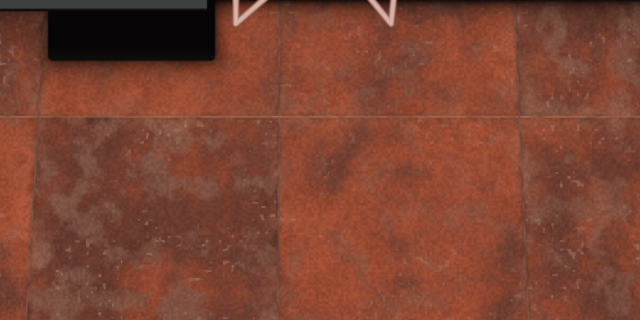
This texture is drawn by a Shadertoy shader. Its source:

```glsl
// Worn terracotta floor tiles in slight perspective, with dark furniture along the top edge.

float hash(vec2 p) {
    vec3 q = fract(vec3(p.xyx) * 0.1031);
    q += dot(q, q.yzx + 33.33);
    return fract((q.x + q.y) * q.z);
}

float noise(vec2 p) {
    vec2 i = floor(p), f = fract(p);
    f = f * f * (3.0 - 2.0 * f);
    return mix(mix(hash(i), hash(i + vec2(1, 0)), f.x),
               mix(hash(i + vec2(0, 1)), hash(i + vec2(1, 1)), f.x), f.y);
}

float fbm(vec2 p) {
    float sum = 0.0, amp = 0.5;
    for (int i = 0; i < 6; i++) {
        sum += amp * noise(p);
        p = mat2(1.6, 1.2, -1.2, 1.6) * p + 7.3;
        amp *= 0.55;
    }
    return sum / 1.08;
}

float boxDist(vec2 p, vec2 center, vec2 halfSize, float radius) {
    vec2 d = abs(p - center) - halfSize + radius;
    return length(max(d, 0.0)) + min(max(d.x, d.y), 0.0) - radius;
}

float segmentDist(vec2 p, vec2 a, vec2 b) {
    vec2 ab = b - a;
    return length(p - a - ab * clamp(dot(p - a, ab) / dot(ab, ab), 0.0, 1.0));
}

// Share of the worn, greyed surface for each tile
float tileWear(vec2 id) {
    vec4 upper = vec4(0.68, 0.08, 0.34, 0.85);
    vec4 lower = vec4(0.22, 0.88, 0.30, 0.62);
    int column = int(clamp(id.x + 2.0, 0.0, 3.0));
    return id.y < 0.0 ? lower[column] : upper[column];
}

vec3 tileColor(vec2 p, vec2 id, float edge) {
    vec2 q = p + id * 13.7 + 40.0;
    float wear = tileWear(id);
    float cloud = fbm(q * 5.0);
    float mottle = fbm(q * 21.0 + 3.0);
    float grain = noise(q * 130.0) - 0.5;

    // Fired clay darkened by broad stains
    float stain = wear * 0.75 + (cloud - 0.5) * 1.7 + (mottle - 0.5) * 1.2;
    vec3 color = mix(vec3(0.62, 0.30, 0.20), vec3(0.40, 0.225, 0.18), smoothstep(-0.15, 0.85, stain));

    // Dusty patches and a scuffed rim
    float dust = smoothstep(0.5, 0.72, fbm(q * 14.0 + 19.0) + (wear - 0.5) * 0.12);
    color = mix(color, vec3(0.51, 0.36, 0.30), dust * (0.2 + 0.5 * wear));
    float rim = exp(-edge * 38.0) * smoothstep(0.25, 0.65, mottle);
    color = mix(color, vec3(0.66, 0.38, 0.28), rim * 0.65);

    // Pale flecks, denser on worn tiles, and fine grain
    float fleck = smoothstep(0.76, 0.93, noise(q * 75.0)) * smoothstep(0.42, 0.62, fbm(q * 8.0 + 5.0));
    color = mix(color, vec3(0.62, 0.46, 0.38), fleck * (0.25 + 0.4 * wear));
    return color * (1.0 + 0.16 * grain + 0.3 * (mottle - 0.5));
}

void mainImage(out vec4 fragColor, in vec2 fragCoord) {
    vec2 p = fragCoord / iResolution.y;
    float aa = 1.0 / iResolution.y;

    // Tile grid: columns narrow toward the top
    float columnWidth = 0.785 - 0.053 * p.y;
    vec2 size = vec2(columnWidth, 0.73);
    vec2 grid = (p - vec2(0.867 + 0.008 * p.y, 0.635)) / size;
    vec2 id = floor(grid);
    vec2 gap = (0.5 - abs(fract(grid) - 0.5)) * size;
    float edge = min(gap.x, gap.y);
    vec3 color = tileColor(p, id, edge);

    // Grout, with a soft dark crease beside the thin pale line
    color *= 1.0 - 0.22 * exp(-edge * 130.0);
    vec3 grout = mix(vec3(0.45, 0.32, 0.26), vec3(0.63, 0.41, 0.32), step(gap.y, gap.x));
    grout *= 0.8 + 0.4 * noise(p * 45.0);
    color = mix(color, grout, 0.85 * (1.0 - smoothstep(0.0025 - aa, 0.0025 + aa, edge)));

    // Shade under the furniture
    float plinth = boxDist(p, vec2(0.411, 1.0), vec2(0.261, 0.19), 0.015);
    color *= 1.0 - 0.55 * exp(-max(plinth, 0.0) * 32.0);
    color *= 1.0 - 0.85 * exp(-(1.0 - p.y) * 42.0);
    color *= 1.0 - 0.35 * smoothstep(0.8, 1.0, p.y) * (1.0 - smoothstep(0.0, 0.25, p.x));

    // Bent metal legs
    float legs = min(segmentDist(p, vec2(0.737, 1.02), vec2(0.737, 0.926)),
                     segmentDist(p, vec2(0.737, 0.926), vec2(0.845, 1.02)));
    legs = min(legs, segmentDist(p, vec2(1.145, 1.02), vec2(1.222, 0.926)));
    legs = min(legs, segmentDist(p, vec2(1.222, 0.926), vec2(1.232, 1.02)));
    vec3 metal = mix(vec3(0.55, 0.38, 0.34), vec3(0.85, 0.69, 0.64), smoothstep(0.011, 0.003, legs));
    color = mix(color, metal, 1.0 - smoothstep(0.011 - aa, 0.011 + aa, legs));

    // Black plinth and grey shelf edge
    vec3 black = vec3(0.025, 0.015, 0.015) + 0.03 * smoothstep(0.86, 0.81, p.y);
    color = mix(color, black, 1.0 - smoothstep(-aa, aa, plinth));
    float shelf = boxDist(p, vec2(0.3, 1.02), vec2(0.347, 0.055), 0.004);
    vec3 shelfColor = mix(vec3(0.04), vec3(0.24, 0.25, 0.24), smoothstep(0.968, 0.977, p.y));
    color = mix(color, shelfColor, 1.0 - smoothstep(-aa, aa, shelf));

    fragColor = vec4(clamp(color, 0.0, 1.0), 1.0);
}
```
